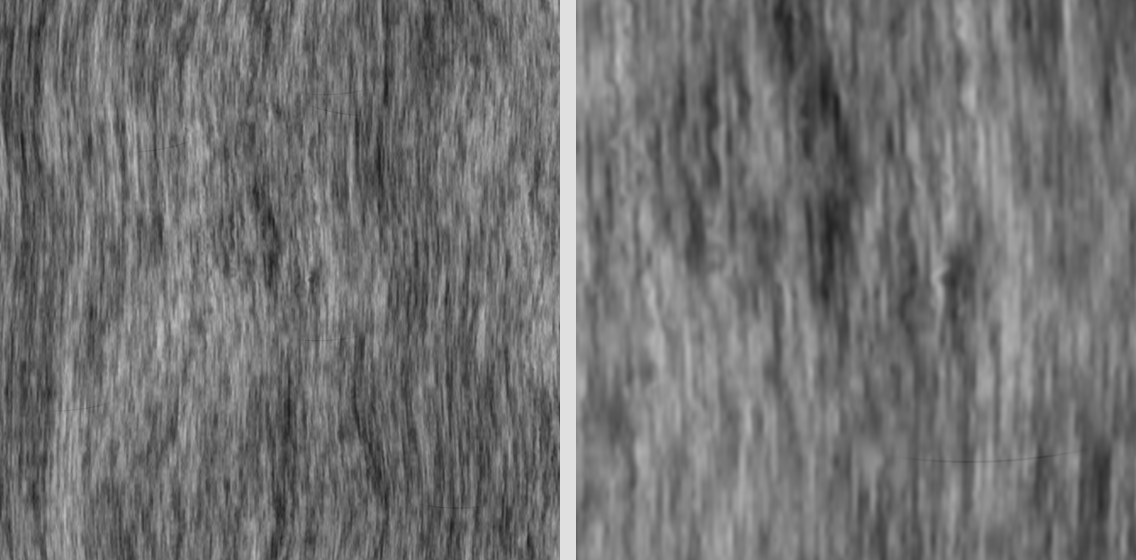
Left, the full canvas; right, a detail of the centre.
Write a Shadertoy shader that draws this texture.

```glsl
// Weathered grey wood grain running vertically. Layered sines and a broad noise
// bend the grain; stretched value noise at rising frequencies lays down bands,
// jagged strands and fine upright fibres, with faint hairline scratches on top.

#define MEAN_GREY 0.428
#define CONTRAST 0.95
#define BEND 0.05
#define JAG 0.006
#define BAND_DEPTH 0.115
#define STRAND_DEPTH 0.10
#define FIBRE_DEPTH 0.20
#define HAIR_DEPTH 0.23
#define SEAM_X 0.49
#define SEAM_DEPTH 0.07
#define SCRATCHES 6
#define SCRATCH_DEPTH 0.06

float hash(vec2 cell) {
    vec3 p = fract(cell.xyx * vec3(0.1031, 0.1030, 0.0973));
    p += dot(p, p.yzx + 33.33);
    return fract((p.x + p.y) * p.z);
}

// Value noise centred on zero, in -0.5..0.5
float noise(vec2 p, float seed) {
    p += seed * vec2(17.37, 9.71);
    vec2 cell = floor(p);
    vec2 f = fract(p);
    f = f * f * (3.0 - 2.0 * f);
    float low = mix(hash(cell), hash(cell + vec2(1, 0)), f.x);
    float high = mix(hash(cell + vec2(0, 1)), hash(cell + vec2(1, 1)), f.x);
    return mix(low, high, f.y) - 0.5;
}

// Noise with firmer edges, for strands with a clear outline
float strand(vec2 p, float seed) {
    return smoothstep(-0.28, 0.28, noise(p, seed)) - 0.5;
}

// Sideways shift that makes the grain swell and wander
float grainBend(vec2 p) {
    float wave = 0.010 * sin(7.0 * p.y + 3.0 * p.x + 1.0)
               + 0.004 * sin(17.0 * p.y - 5.0 * p.x);
    return wave + BEND * noise(p * vec2(4.0, 4.0), 1.0);
}

// Thin, nearly level arcs scattered over the canvas
float scratches(vec2 p, float pixel) {
    float cover = 0.0;
    for (int i = 0; i < SCRATCHES; i++) {
        float id = float(i) + 1.0;
        vec2 centre = vec2(hash(vec2(id, 3.0)), hash(vec2(id, 8.0)));
        vec2 d = p - centre;
        float slope = 0.5 * (hash(vec2(id, 15.0)) - 0.5);
        float gap = abs(d.y - slope * d.x - 1.5 * d.x * d.x);
        float line = 1.0 - smoothstep(0.0, 0.0006 + pixel, gap);
        cover = max(cover, line * (1.0 - smoothstep(0.02, 0.07, abs(d.x))));
    }
    return cover;
}

void mainImage(out vec4 fragColor, in vec2 fragCoord) {
    float pixel = 1.0 / iResolution.y;
    vec2 uv = fragCoord * pixel;

    // Bent grain coordinates; the jagged copy has ragged strand edges,
    // and the upright copy keeps the finest fibres nearly vertical
    float bend = grainBend(uv);
    vec2 grain = uv + vec2(bend, 0.0);
    vec2 upright = uv + vec2(0.35 * bend, 0.0);
    float straight = smoothstep(0.0, 0.25, noise(uv * vec2(5.0, 2.0), 2.0));
    float rag = noise(uv * vec2(45.0, 60.0), 3.0)
              + 0.8 * noise(uv * vec2(120.0, 150.0), 4.0);
    vec2 ragged = vec2(JAG * rag * (1.0 - 0.8 * straight), 0.0);
    vec2 jagged = grain + ragged;

    // Broad light and dark bands
    float tone = BAND_DEPTH * noise(grain * vec2(7.0, 2.0), 5.0);
    tone += BAND_DEPTH * noise(grain * vec2(16.0, 4.0), 6.0);

    // Strands, then narrower streaks
    tone += STRAND_DEPTH * noise(jagged * vec2(32.0, 5.0), 7.0);
    tone += STRAND_DEPTH * strand(jagged * vec2(50.0, 6.0), 8.0);
    tone += 0.85 * STRAND_DEPTH * strand(jagged * vec2(90.0, 10.0), 9.0);

    // Fibres: short in wavy wood, long and crisp in straight wood
    float shortFibre = noise((upright + ragged) * vec2(150.0, 26.0), 10.0);
    float longFibre = 1.2 * noise(upright * vec2(160.0, 7.0), 11.0);
    tone += FIBRE_DEPTH * mix(shortFibre, longFibre, straight);

    // Finest hairs and a slight roughness
    tone += HAIR_DEPTH * noise(upright * vec2(260.0, 42.0), 12.0);
    tone += 0.35 * HAIR_DEPTH * noise(uv * vec2(330.0, 150.0), 13.0);

    // Dark seam and scratches
    float seamOffset = (grain.x - SEAM_X) / 0.025;
    tone -= SEAM_DEPTH * exp(-seamOffset * seamOffset);
    tone -= SCRATCH_DEPTH * scratches(uv, pixel);

    float grey = clamp(MEAN_GREY + CONTRAST * tone, 0.12, 0.85);
    fragColor = vec4(vec3(grey), 1.0);
}
```
